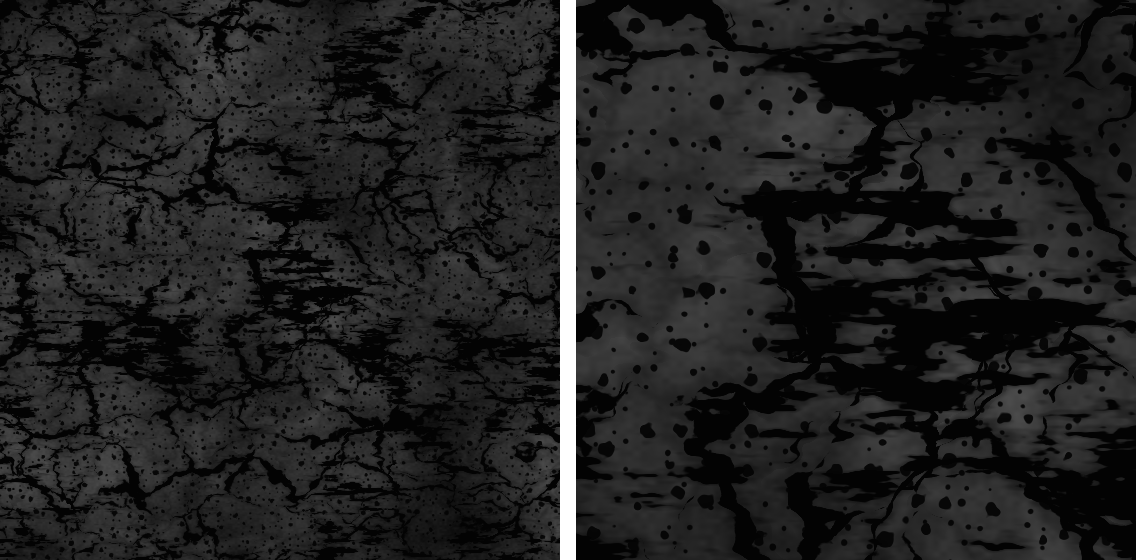
Left, the full canvas; right, a detail of the centre.
This texture is drawn by a WebGL 1 fragment shader. Its source:

```glsl
precision highp float;
// Dark weathered stone: ragged black cracks, horizontal flaking and scattered pits.
uniform vec2 u_resolution;

const vec3 VOID_COLOR = vec3(0.012);
const float STONE_TONE = 0.188;
const float CLOUD_CONTRAST = 0.32;
const float VEIN_LIGHT = 0.05;
const float GRAIN_CONTRAST = 0.035;
const vec2 LARGE_CRACKS = vec2(7.0, 9.0);    // cells per canvas
const vec2 SMALL_CRACKS = vec2(14.0, 18.0);
const vec2 LARGE_WIDTH = vec2(-0.0045, 0.0090); // thinnest (closed) to widest
const vec2 SMALL_WIDTH = vec2(-0.0060, 0.0052);
const float RAGGEDNESS = 0.009;
const float FLAKE_LEVEL = 0.655;
const float PIT_CELLS = 42.0;
const float PIT_RADIUS = 0.0042;
const float DUST_CELLS = 85.0;
const float DUST_RADIUS = 0.0018;

float hash(vec2 p) {
  vec3 q = fract(p.xyx * vec3(0.1031, 0.1030, 0.0973));
  q += dot(q, q.yzx + 33.33);
  return fract((q.x + q.y) * q.z);
}

vec2 hash2(vec2 p) {
  return vec2(hash(p), hash(p + 71.7));
}

float noise(vec2 p) {
  vec2 i = floor(p), f = fract(p);
  f = f * f * (3.0 - 2.0 * f);
  return mix(mix(hash(i), hash(i + vec2(1.0, 0.0)), f.x),
             mix(hash(i + vec2(0.0, 1.0)), hash(i + 1.0), f.x), f.y);
}

float fbm(vec2 p) {
  float sum = 0.0, amp = 0.516;
  for (int i = 0; i < 5; i++) {
    sum += amp * noise(p);
    p = mat2(1.6, 1.2, -1.2, 1.6) * p + 17.3;
    amp *= 0.5;
  }
  return sum;
}

// Fbm without rotation, so stretched features stay horizontal.
float streaks(vec2 p) {
  return 0.55 * noise(p) + 0.3 * noise(p * 2.1 + 5.2) + 0.15 * noise(p * 4.3 + 9.1);
}

// Distance to the nearest Voronoi border, in canvas units.
float borderDistance(vec2 uv, vec2 cells) {
  vec2 p = uv * cells, base = floor(p);
  vec2 nearest = vec2(8.0), second = vec2(8.0);
  for (int y = -1; y <= 1; y++) {
    for (int x = -1; x <= 1; x++) {
      vec2 cell = base + vec2(float(x), float(y));
      vec2 r = cell + hash2(cell) - p;
      if (dot(r, r) < dot(nearest, nearest)) {
        second = nearest;
        nearest = r;
      } else if (dot(r, r) < dot(second, second)) {
        second = r;
      }
    }
  }
  return dot(0.5 * (nearest + second), normalize(second - nearest)) / cells.y;
}

// Irregular round spots, one per grid cell at most.
float spots(vec2 uv, float cells, float radius, float share, float aa) {
  vec2 cell = floor(uv * cells);
  vec2 center = (cell + 0.2 + 0.6 * hash2(cell + 13.0)) / cells;
  float size = radius * mix(0.5, 1.15, hash(cell + 41.0));
  float d = length(uv - center) + (noise(uv * 260.0) - 0.5) * radius * 0.8;
  return (1.0 - smoothstep(-aa, aa, d - size)) * step(hash(cell + 97.0), share);
}

void main() {
  vec2 uv = gl_FragCoord.xy / u_resolution.y;
  float aa = 0.8 / u_resolution.y;

  // Bend the crack paths, then tear them sideways into horizontal teeth.
  vec2 bend = vec2(fbm(uv * 11.0 + 3.0), fbm(uv * 11.0 + 47.0)) - 0.5;
  vec2 torn = uv + 0.11 * bend;
  torn.x += 0.014 * (noise(uv * vec2(24.0, 150.0)) - 0.5);

  // Cracks open and close along their length.
  float ragged = RAGGEDNESS * (fbm(uv * vec2(65.0, 90.0)) - 0.5);
  float largeEdge = borderDistance(torn, LARGE_CRACKS);
  float smallEdge = borderDistance(torn + 5.3, SMALL_CRACKS);
  float large = largeEdge + ragged - mix(LARGE_WIDTH.x, LARGE_WIDTH.y, noise(uv * 13.0 + 8.0));
  float small = smallEdge + ragged - mix(SMALL_WIDTH.x, SMALL_WIDTH.y, noise(uv * 17.0 + 31.0));
  float gap = min(large, small);
  float crack = 1.0 - smoothstep(-aa, aa, gap);

  // Flakes: thin horizontal smears in patches that favour the cracks.
  float patches = fbm(uv * 8.0 + 61.0);
  float flakeField = 0.5 * streaks(uv * vec2(24.0, 120.0)) + 0.5 * patches
    + 0.07 * (1.0 - smoothstep(0.0, 0.025, large))
    + 0.06 * (noise(uv * vec2(190.0, 330.0)) - 0.5);
  float flake = smoothstep(FLAKE_LEVEL - 0.012, FLAKE_LEVEL + 0.012, flakeField);

  float pits = max(spots(uv, PIT_CELLS, PIT_RADIUS, 0.72, aa),
                   spots(uv + 0.37, DUST_CELLS, DUST_RADIUS, 0.45, aa));

  // Stone: soft clouds, pale veins, fine grain and shade beside the cracks.
  float vein = 1.0 - smoothstep(0.0, 0.06, abs(fbm(uv * 3.0 + 19.0) - 0.5));
  float tone = STONE_TONE + CLOUD_CONTRAST * (fbm(uv * 5.0) - 0.5);
  tone += VEIN_LIGHT * vein * vein;
  tone += GRAIN_CONTRAST * (noise(uv * vec2(230.0, 300.0)) - 0.5);
  tone *= mix(0.78, 1.0, smoothstep(0.0, 0.012, gap));
  tone *= 1.0 - 0.3 * smoothstep(FLAKE_LEVEL - 0.1, FLAKE_LEVEL, flakeField);

  float dark = max(max(crack, flake), 0.92 * pits);
  gl_FragColor = vec4(mix(vec3(max(tone, 0.03)), VOID_COLOR, dark), 1.0);
}
```
